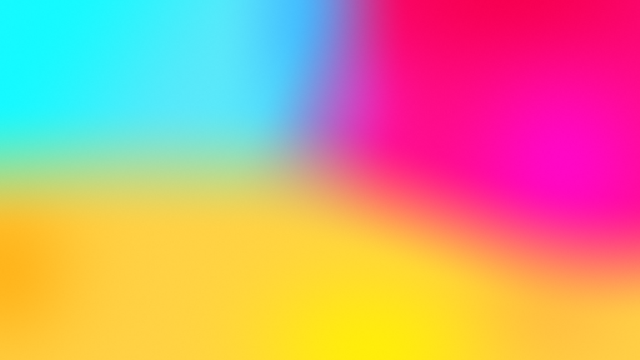
Write a WebGL 1 fragment shader that draws this background.

```glsl
precision highp float;
// Soft mesh gradient: cyan upper left, pink upper right, golden yellow below.
uniform vec2 u_resolution;

// Elliptical soft spot: 1 at the centre, fading to 0.
float glow(vec2 uv, vec2 center, vec2 radius) {
  vec2 d = (uv - center) / radius;
  return exp(-dot(d, d));
}

// Smooth step centred on an edge.
float blend(float x, float edge, float halfWidth) {
  return smoothstep(edge - halfWidth, edge + halfWidth, x);
}

float hash(vec2 cell) {
  return fract(sin(dot(cell, vec2(12.99, 78.23))) * 43758.5);
}

// Aqua corner paling along a diagonal, then sky blue near the top edge.
vec3 coolField(vec2 uv) {
  vec3 aqua = vec3(0.08, 0.98, 1.00);
  vec3 paleCyan = vec3(0.35, 0.91, 0.98);
  vec3 skyBlue = vec3(0.26, 0.73, 1.00);
  float diagonal = uv.x + 0.35 * (1.0 - uv.y);
  vec3 color = mix(aqua, paleCyan, smoothstep(0.08, 0.42, diagonal));
  float skyAmount = smoothstep(0.33, 0.50, uv.x);
  return mix(color, skyBlue, skyAmount * mix(0.4, 1.0, smoothstep(0.55, 0.95, uv.y)));
}

// Hot pink with a crimson top and a magenta spot.
vec3 pinkField(vec2 uv) {
  vec3 hotPink = vec3(1.00, 0.05, 0.54);
  vec3 crimson = vec3(0.97, 0.00, 0.31);
  vec3 magenta = vec3(1.00, 0.03, 0.77);
  vec3 orchid = vec3(0.98, 0.10, 0.71);
  vec3 color = mix(hotPink, orchid, glow(uv, vec2(0.56, 0.74), vec2(0.07, 0.17)));
  color = mix(color, crimson, glow(uv, vec2(0.80, 1.04), vec2(0.27, 0.25)));
  return mix(color, magenta, glow(uv, vec2(0.88, 0.55), vec2(0.13, 0.23)));
}

// Gold with a lemon spot and two orange spots.
vec3 goldField(vec2 uv) {
  vec3 gold = vec3(1.00, 0.82, 0.27);
  vec3 lemon = vec3(1.00, 0.93, 0.04);
  vec3 amber = vec3(1.00, 0.71, 0.11);
  vec3 apricot = vec3(1.00, 0.74, 0.27);
  vec3 color = mix(gold, amber, glow(uv, vec2(0.0, 0.25), vec2(0.12, 0.22)));
  color = mix(color, apricot, glow(uv, vec2(0.84, 0.14), vec2(0.13, 0.18)));
  return mix(color, lemon, glow(uv, vec2(0.58, 0.01), vec2(0.18, 0.24)));
}

void main() {
  vec2 uv = gl_FragCoord.xy / u_resolution;

  // Upper half: the cool to pink edge leans left and softens lower down.
  float rise = smoothstep(0.40, 1.0, uv.y);
  float pinkEdge = mix(0.48, 0.55, rise);
  float pinkWidth = mix(0.14, 0.095, rise);
  vec3 upper = mix(coolField(uv), pinkField(uv), blend(uv.x, pinkEdge, pinkWidth));

  // The horizon falls toward the right.
  float fall = smoothstep(0.36, 0.98, uv.x);
  float horizon = mix(0.535, 0.28, fall);
  float upperAmount = blend(uv.y, horizon, 0.185);
  vec3 color = mix(goldField(uv), upper, upperAmount);

  // Faint grain hides banding.
  vec2 grainCell = floor(uv * vec2(512.0, 288.0));
  color += (hash(grainCell) - 0.5) * 0.006;
  gl_FragColor = vec4(clamp(color, 0.0, 1.0), 1.0);
}
```
